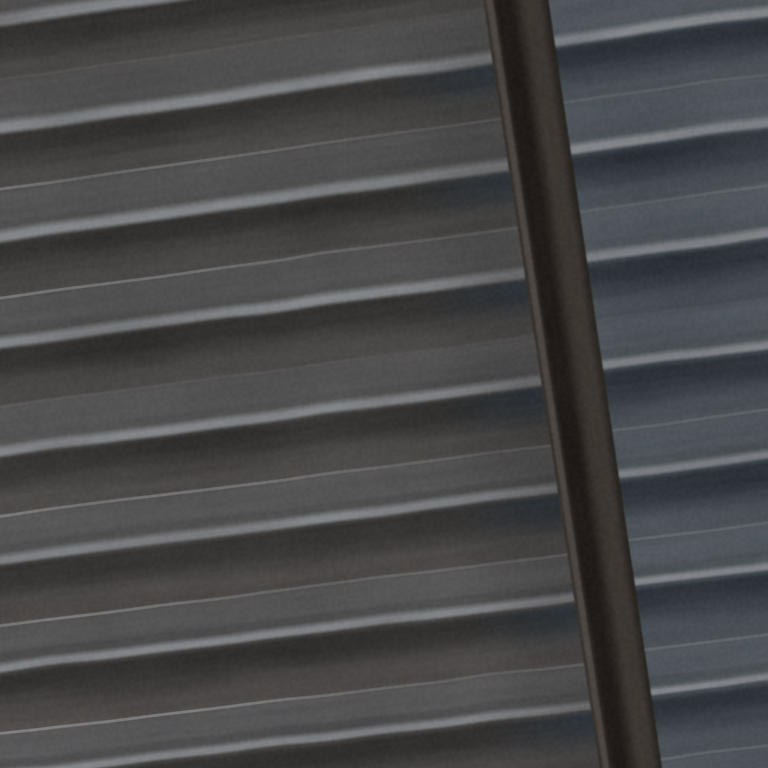
This texture is drawn by a Shadertoy shader. Its source:

```glsl
// Corrugated grey metal sheet: slanted bright ridges with shadows and thin creases,
// crossed by a dark brown post, with a bluer sheet to its right.
// A sheared row coordinate gives the ridge profile; value noise adds wear.

const float ROW_PITCH = 0.1405;      // ridge spacing on the left border
const float FIRST_RIDGE = 0.974;     // height of the top ridge on the left border
const float SLOPE_LOW = 0.119;       // ridge slope at the bottom
const float SLOPE_GAIN = 0.029;      // extra slope towards the top
const float RIGHT_SHIFT = 0.009;     // lift of the sheet behind the post
const float RIDGE_TOP = 0.072;       // ridge half widths, in rows
const float RIDGE_BOTTOM = 0.044;
const float CREASE_WIDTH = 0.021;    // in rows
const vec2 POST_LEFT = vec2(0.629, 0.152);   // x at the top, drift to the bottom
const vec2 POST_RIGHT = vec2(0.714, 0.148);
const float EDGE = 0.0022;           // edge softness
const float GRAIN = 0.022;
const float WEAR = 0.045;

const vec3 SHEET_WARM = vec3(0.285, 0.280, 0.270);
const vec3 SHEET_GREY = vec3(0.345, 0.342, 0.350);
const vec3 SHEET_BLUE = vec3(0.285, 0.312, 0.332);
const vec3 SHADOW_WARM = vec3(0.195, 0.188, 0.180);
const vec3 SHADOW_BLUE = vec3(0.170, 0.195, 0.220);
const vec3 RIDGE_COLOR = vec3(0.505, 0.515, 0.530);
const vec3 CREASE_COLOR = vec3(0.490, 0.490, 0.495);
const vec3 POST_DARK = vec3(0.125, 0.103, 0.092);
const vec3 POST_BROWN = vec3(0.238, 0.215, 0.195);
const vec3 POST_LIP = vec3(0.330, 0.310, 0.290);

float hash(vec2 p) {
    vec3 q = fract(vec3(p.xyx) * 0.1031);
    q += dot(q, q.yzx + 33.33);
    return fract((q.x + q.y) * q.z);
}

float noise(vec2 p) {
    vec2 i = floor(p), f = fract(p);
    f = f * f * (3.0 - 2.0 * f);
    return mix(mix(hash(i), hash(i + vec2(1, 0)), f.x),
               mix(hash(i + vec2(0, 1)), hash(i + vec2(1, 1)), f.x), f.y);
}

float fbm(vec2 p) {
    float sum = 0.0, amp = 0.5;
    for (int i = 0; i < 4; i++) {
        sum += amp * noise(p);
        p = p * 2.03 + 17.0;
        amp *= 0.5;
    }
    return sum;
}

// Soft line profile of half width w around zero
float band(float x, float w) {
    return 1.0 - smoothstep(0.25 * w, w, abs(x));
}

vec3 sheet(vec2 p, float right, float nearPost) {
    // Row coordinate, increasing downwards, with slightly fanned slopes
    float bent = p.y - right * RIGHT_SHIFT + 0.003 * (noise(p * vec2(14.0, 9.0)) - 0.5);
    float v = (bent - SLOPE_LOW * p.x) / (1.0 + SLOPE_GAIN * p.x);
    float d = (FIRST_RIDGE - v) / ROW_PITCH;
    float row = floor(d), f = d - row;
    float s = fract(d + 0.5) - 0.5;
    float down = clamp(d / 7.0, 0.0, 1.0);

    // Flat parts: warm below each ridge, greyer beyond the crease
    float creaseAt = mix(0.55, 0.62, down);
    float beyond = smoothstep(creaseAt - 0.05, creaseAt + 0.05, f);
    vec3 warm = mix(SHEET_WARM, SHEET_WARM + vec3(0.012, 0.004, 0.008), down);
    vec3 color = mix(warm, SHEET_GREY, beyond * mix(0.45, 0.85, down));
    color = mix(color, SHEET_BLUE + 0.025 * beyond, right);
    color *= 1.0 - 0.12 * nearPost * (1.0 - right);

    // Shadow under the ridge, bluer towards the post
    float shade = smoothstep(0.02, 0.10, f) * (1.0 - smoothstep(0.14, 0.50, f));
    color = mix(color, mix(SHADOW_WARM, SHADOW_BLUE, max(right, nearPost)), shade * 0.95);
    color *= 1.0 - 0.10 * band(f - 0.90, 0.06) * down;

    // Thin crease: every third row is faint, lower rows are stronger
    float faint = mod(row, 3.0) < 0.5 ? 0.25 : 1.0;
    float crease = mix(0.50, 1.0, down) * mix(faint, 1.0, smoothstep(4.0, 6.0, row));
    crease *= mix(1.0, 0.35, smoothstep(0.1, 0.65, p.x)) * (0.8 + 0.4 * noise(vec2(p.x * 9.0, row)));
    color = mix(color, CREASE_COLOR, clamp(crease, 0.0, 1.0) * band(f - creaseAt, CREASE_WIDTH));

    // Bright ridge with a soft upper flank
    float w = mix(RIDGE_TOP, RIDGE_BOTTOM, down) * mix(1.0, 0.85, right);
    float ridge = smoothstep(-1.5 * w, -0.1 * w, s) * (1.0 - smoothstep(0.3 * w, 1.2 * w, s));
    float shine = mix(0.95, 0.55, nearPost * (1.0 - right)) * (0.82 + 0.3 * noise(vec2(p.x * 12.0, floor(d + 0.5))));
    color = mix(color, RIDGE_COLOR, ridge * min(shine, 1.0));

    // Streaks along the rows and broad blotches
    float streak = fbm(vec2(p.x * 5.0, d * 14.0)) - 0.47;
    float blotch = fbm(p * 7.0 + 40.0) - 0.47;
    return color + WEAR * (streak + blotch);
}

vec3 post(float q, vec2 p) {
    vec3 color = mix(POST_DARK, POST_BROWN, smoothstep(0.38, 0.68, q));
    color = mix(POST_BROWN * 0.9, color, smoothstep(0.10, 0.24, q));
    color = mix(color, POST_LIP, 0.7 * band(q - 0.10, 0.08));
    color *= 1.0 - 0.35 * smoothstep(0.82, 1.0, q);
    return color + 0.03 * (fbm(vec2(q * 9.0, p.y * 12.0)) - 0.47);
}

void mainImage(out vec4 fragColor, in vec2 fragCoord) {
    vec2 p = fragCoord / iResolution.xy;
    float t = 1.0 - p.y;
    float x0 = POST_LEFT.x + POST_LEFT.y * t;
    float x1 = POST_RIGHT.x + POST_RIGHT.y * t;
    float right = step(0.5 * (x0 + x1), p.x);
    float nearPost = smoothstep(x0 - 0.18, x0, p.x);

    vec3 color = sheet(p, right, nearPost);
    float cover = smoothstep(x0 - EDGE, x0 + EDGE, p.x) * (1.0 - smoothstep(x1 - EDGE, x1 + EDGE, p.x));
    color = mix(color, post((p.x - x0) / (x1 - x0), p), cover);
    color += GRAIN * (noise(p * 256.0) - 0.5);
    fragColor = vec4(clamp(color, 0.0, 1.0), 1.0);
}
```
